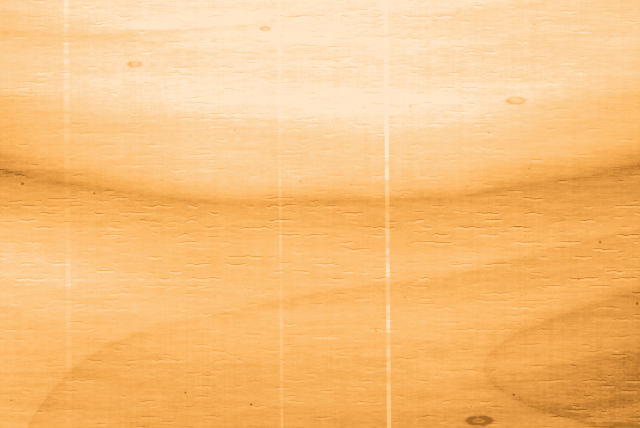
A Shadertoy shader for this texture:

```glsl
// A worn, pale orange wooden board with horizontal grain.
// A tone level is summed from soft bands, growth lines, fibres, pores, knots
// and vertical scratches, then turned into colour by a ramp of wood tones.

const vec3 WOOD[7] = vec3[7](
    vec3(0.66, 0.41, 0.14), vec3(0.86, 0.57, 0.24), vec3(0.95, 0.66, 0.31),
    vec3(0.99, 0.73, 0.41), vec3(0.99, 0.78, 0.52), vec3(0.99, 0.83, 0.63),
    vec3(1.00, 0.90, 0.78));

// Knots: centre and radius
const vec3 KNOTS[4] = vec3[4](
    vec3(1.205, 0.765, 0.011), vec3(1.120, 0.017, 0.015),
    vec3(0.315, 0.850, 0.008), vec3(0.620, 0.933, 0.006));

float hash(vec2 p) {
    return fract(sin(dot(p, vec2(127.1, 311.7))) * 43758.5);
}

float noise(vec2 p) {
    vec2 i = floor(p), f = fract(p);
    f = f * f * (3.0 - 2.0 * f);
    return mix(mix(hash(i), hash(i + vec2(1, 0)), f.x),
               mix(hash(i + vec2(0, 1)), hash(i + vec2(1, 1)), f.x), f.y);
}

// Layered noise centred on zero
float fbm(vec2 p) {
    float sum = 0.0, amp = 0.5;
    for (int i = 0; i < 4; i++) {
        sum += amp * (noise(p) - 0.5);
        p = p * 2.03 + 17.3;
        amp *= 0.5;
    }
    return sum;
}

// Broad light and dark zones; bend curves them along the board
float broadTone(vec2 p, float bend) {
    float y = p.y - bend;
    float tone = 1.1 + 1.7 * smoothstep(0.0, 0.36, y) - smoothstep(0.36, 0.5, y)
               + 1.7 * smoothstep(0.49, 0.62, y) + 1.5 * smoothstep(0.62, 0.78, y);
    float side = p.x - 0.65;
    float falloff = side > 0.0 ? 2.0 : mix(-2.0, 4.0, smoothstep(0.3, 0.7, p.y));
    return tone - falloff * side * side;
}

// Dark line at d = 0 that fades at different rates on its two sides
float growthLine(float d, float above, float below) {
    return exp(-abs(d) / (d > 0.0 ? above : below));
}

// Short tapered cracks, each with a lit lower lip
float pores(vec2 p, vec2 cell, float density, float px) {
    float row = floor(p.y / cell.y);
    vec2 q = vec2(p.x / cell.x + 7.0 * hash(vec2(row, 3.1)), p.y / cell.y);
    vec2 id = floor(q), f = fract(q);
    float keep = step(hash(id + 0.7), density);
    float halfLen = mix(0.12, 0.45, hash(id + 5.3));
    float dx = (f.x - mix(halfLen, 1.0 - halfLen, hash(id + 9.1))) / halfLen;
    float taper = max(0.0, 1.0 - dx * dx);
    float wobble = 0.25 * (noise(vec2(q.x * 7.0, row)) - 0.5);
    float dy = (f.y - 0.58 - wobble) * cell.y;
    float thick = 0.0016 * taper;
    float crack = 1.0 - smoothstep(thick - px * 0.5, thick + px * 0.5, abs(dy));
    float lip = 1.0 - smoothstep(thick, thick + px, abs(dy + 0.0035));
    return keep * smoothstep(0.0, 0.3, taper) * (0.7 * lip - crack);
}

// Small round dark flecks
float flecks(vec2 p, float cell, float px) {
    vec2 id = floor(p / cell);
    vec2 centre = (id + 0.2 + 0.6 * vec2(hash(id), hash(id + 4.7))) * cell;
    float radius = 0.003 * hash(id + 2.9);
    float spot = 1.0 - smoothstep(radius - px, radius + px, length(p - centre));
    return spot * step(hash(id + 8.3), 0.3);
}

float knot(vec2 p, vec3 k) {
    float r = length((p - k.xy) / vec2(1.9, 0.8)) / k.z;
    float ring = exp(-pow((r - 0.8) * 3.0, 2.0));
    return ring * (0.5 + noise(p * vec2(60.0, 180.0))) + 0.4 * exp(-r * r * 8.0);
}

// Pale vertical scratch broken up along its length
float scratch(vec2 p, float x, float width, float px) {
    float d = abs(p.x - x - 0.008 * (0.5 - p.y));
    float worn = 0.45 + 0.55 * smoothstep(0.3, 0.6, noise(vec2(x * 90.0, p.y * 75.0)));
    float patchy = smoothstep(0.1, 0.6, noise(vec2(x * 31.0, p.y * 6.0)));
    return (1.0 - smoothstep(width - px, width + px, d)) * worn * (0.35 + 0.65 * patchy);
}

void mainImage(out vec4 fragColor, in vec2 fragCoord) {
    float px = 1.0 / iResolution.y;
    vec2 p = fragCoord * px;

    // Bands and growth lines
    float bend = 0.14 * (p.x - 0.7) * (p.x - 0.7);
    float wave = 0.03 * fbm(vec2(p.x * 4.0, p.y * 3.0));
    float level = broadTone(p + vec2(0.0, wave), bend);
    float s = p.x - 0.5;
    float lowCurve = 0.28 + 0.1 * s + 0.09 * s * s - 0.1 * exp(-7.0 * (p.x - 0.2));
    float topCurve = 0.915 + 0.09 * p.x * p.x;
    float slope = 26.0 * (p.y - 0.14);
    float hook = (p.x - 1.13 - 0.5 * slope * (p.y - 0.14)) / sqrt(1.0 + slope * slope);
    level -= 1.3 * growthLine(p.y - 0.528 - bend + wave, 0.016, 0.025);
    level -= 0.7 * growthLine(p.y - lowCurve + wave, 0.006, 0.06);
    level -= 0.6 * growthLine(p.y - topCurve + wave, 0.005, 0.012) * smoothstep(1.0, 0.6, p.x);
    level -= 0.7 * growthLine(hook + wave, 0.03, 0.006);

    // Fibres, from wide streaks to fine tooth
    level += 1.5 * fbm(vec2(p.x * 1.8, (p.y - bend) * 16.0));
    level += 0.9 * fbm(p * vec2(9.0, 110.0));
    level += 0.55 * (noise(p * vec2(70.0, 330.0)) - 0.5);
    level += 0.35 * (noise(p * 310.0) - 0.5);
    level += 0.2 * (noise(vec2(p.x * 190.0, p.y * 5.0)) - 0.5);

    // Pores, flecks and knots
    float rough = smoothstep(0.25, 0.4, p.y) * smoothstep(0.6, 0.48, p.y);
    level += (0.7 + 0.6 * rough) * pores(p, vec2(0.10, 0.017), 0.16 + 0.3 * rough, px);
    level += 0.75 * pores(p + 3.7, vec2(0.05, 0.012), 0.16 + 0.12 * rough, px);
    level -= 2.0 * flecks(p, 0.13, px);
    for (int i = 0; i < 4; i++) level -= 2.0 * knot(p, KNOTS[i]);

    // Scratches
    level += 2.2 * scratch(p, 0.905, 0.0045, px);
    level += 1.0 * scratch(p, 0.655, 0.003, px);
    level += 0.6 * scratch(p, 0.158, 0.006, px);

    // Wood colour ramp
    vec3 color = WOOD[0];
    for (int i = 1; i < 7; i++)
        color = mix(color, WOOD[i], clamp(level + 2.0 - float(i), 0.0, 1.0));
    fragColor = vec4(color, 1.0);
}
```
